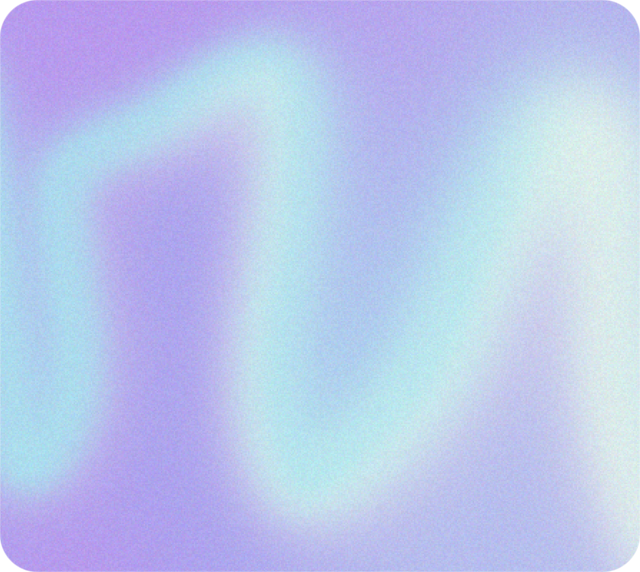
Reproduce this background procedurally as a WebGL 2 fragment shader.

```glsl
#version 300 es
precision highp float;

uniform vec2 u_resolution;
out vec4 fragColor;

// Lengths are in canvas heights
const float CORNER_RADIUS = 0.066;
const float GRAIN_CELLS = 400.0;
const float GRAIN_STRENGTH = 0.075;
const int STEPS = 6;

// Glow widths at the left and right of the canvas
const vec2 OUTER_WIDTH = vec2(0.045, 0.115);
const vec2 OUTER_HALO = vec2(0.075, 0.20);
const vec2 INNER_WIDTH = vec2(0.058, 0.080);
const vec2 INNER_HALO = vec2(0.10, 0.13);

const vec3 PAPER = vec3(1.0);
const vec3 VIOLET = vec3(0.72, 0.60, 0.93);
const vec3 PERIWINKLE = vec3(0.71, 0.69, 0.93);
const vec3 BLUE = vec3(0.67, 0.80, 0.93);
const vec3 SKY = vec3(0.68, 0.82, 0.93);
const vec3 LAVENDER = vec3(0.67, 0.64, 0.93);
const vec3 HAZE = vec3(0.71, 0.74, 0.93);
const vec3 PINK = vec3(0.77, 0.67, 0.92);
const vec3 PALE_PINK = vec3(0.82, 0.80, 0.92);
const vec3 CYAN = vec3(0.67, 0.87, 0.93);
const vec3 AQUA = vec3(0.74, 0.92, 0.93);
const vec3 CREAM = vec3(0.87, 0.94, 0.92);

// Control points of the ribbon, from left to right
const int COUNT = 23;
const vec2 RIBBON[COUNT] = vec2[](
  vec2(-0.066, 0.91), vec2(-0.022, 0.64), vec2(0.003, 0.37), vec2(0.032, 0.176),
  vec2(0.109, 0.242), vec2(0.138, 0.373), vec2(0.105, 0.65), vec2(0.138, 0.723),
  vec2(0.262, 0.781), vec2(0.364, 0.851), vec2(0.469, 0.886), vec2(0.506, 0.825),
  vec2(0.503, 0.636), vec2(0.469, 0.388), vec2(0.478, 0.242), vec2(0.532, 0.14),
  vec2(0.641, 0.206), vec2(0.773, 0.359), vec2(0.865, 0.57), vec2(1.013, 0.796),
  vec2(1.064, 0.592), vec2(1.079, 0.3), vec2(1.166, 0.009));

vec2 spline(int i, float t) {
  vec2 a = RIBBON[max(i - 1, 0)], b = RIBBON[i];
  vec2 c = RIBBON[i + 1], d = RIBBON[min(i + 2, COUNT - 1)];
  return b + 0.5 * t * (c - a + t * (2.0 * a - 5.0 * b + 4.0 * c - d
       + t * (3.0 * (b - c) + d - a)));
}

float segmentDistance(vec2 p, vec2 a, vec2 b) {
  vec2 ab = b - a;
  return length(p - a - ab * clamp(dot(p - a, ab) / dot(ab, ab), 0.0, 1.0));
}

// Glow integrated along the ribbon, one channel per width;
// signedDistance is positive below the ribbon
vec4 ribbonGlow(vec2 p, vec4 widths, out float signedDistance) {
  vec4 glow = vec4(0.0);
  float nearest = 10.0, side = -1.0;
  vec2 a = RIBBON[0];
  for (int i = 0; i < COUNT - 1; i++) {
    for (int j = 1; j <= STEPS; j++) {
      vec2 b = spline(i, float(j) / float(STEPS));
      vec2 toMiddle = p - 0.5 * (a + b);
      glow += length(b - a) * exp(-dot(toMiddle, toMiddle) / (widths * widths));
      nearest = min(nearest, segmentDistance(p, a, b));
      if ((a.x > p.x) != (b.x > p.x)
          && mix(a.y, b.y, (p.x - a.x) / (b.x - a.x)) > p.y) side = -side;
      a = b;
    }
  }
  signedDistance = side * nearest;
  glow /= widths * sqrt(3.14159);
  return 1.0 - exp(-glow * (1.0 + glow));
}

vec3 hash3(vec2 cell) {
  vec3 q = fract(cell.xyx * vec3(0.1031, 0.1030, 0.0973));
  q += dot(q, q.yxz + 33.33);
  return fract((q.xxy + q.yzz) * q.zyx);
}

vec3 grain(vec2 p) {
  vec2 cell = floor(p), f = smoothstep(0.0, 1.0, fract(p));
  vec3 low = mix(hash3(cell), hash3(cell + vec2(1, 0)), f.x);
  vec3 high = mix(hash3(cell + vec2(0, 1)), hash3(cell + 1.0), f.x);
  return mix(low, high, f.y) - 0.5;
}

void main() {
  vec2 p = gl_FragCoord.xy / u_resolution.y;
  vec2 size = vec2(u_resolution.x / u_resolution.y, 1.0);
  float across = smoothstep(0.3, 0.9, p.x);

  vec4 widths = vec4(mix(OUTER_WIDTH.x, OUTER_WIDTH.y, across),
                     mix(OUTER_HALO.x, OUTER_HALO.y, across),
                     mix(INNER_WIDTH.x, INNER_WIDTH.y, across),
                     mix(INNER_HALO.x, INNER_HALO.y, across));
  float signedDistance;
  vec4 glow = ribbonGlow(p, widths, signedDistance);
  float inside = smoothstep(-0.025, 0.03, signedDistance);

  // Fields above and below the ribbon
  vec3 outer = mix(VIOLET, PERIWINKLE, smoothstep(0.3, 1.1, p.x));
  outer = mix(outer, BLUE, 1.0 - smoothstep(0.15, 0.95, p.y));
  outer = mix(outer, SKY, 0.65 * glow.y);
  vec3 inner = mix(LAVENDER, HAZE, smoothstep(0.3, 0.8, p.x));
  vec2 toCorner = p - vec2(0.12, -0.03);
  inner = mix(inner, VIOLET, 0.9 * exp(-dot(toCorner, toCorner) / 0.03));
  inner = mix(inner, mix(PINK, PALE_PINK, smoothstep(0.18, 0.42, p.x)), 0.9 * glow.w);

  // Bright ribbon, paler on its lower side
  vec3 ridge = mix(CYAN, AQUA, smoothstep(0.1, 0.75, p.x));
  ridge = mix(ridge, CREAM, smoothstep(0.8, 1.08, p.x));
  ridge = mix(ridge, CREAM, 0.3 * inside * smoothstep(0.1, 0.5, p.x));
  vec3 color = mix(mix(outer, inner, inside), ridge, mix(glow.x, glow.z, inside));
  color += GRAIN_STRENGTH * grain(p * GRAIN_CELLS);

  // Rounded card
  vec2 q = abs(p - 0.5 * size) - 0.5 * size + CORNER_RADIUS;
  float card = length(max(q, 0.0)) - CORNER_RADIUS;
  float pixel = 1.0 / u_resolution.y;
  fragColor = vec4(mix(color, PAPER, smoothstep(-pixel, pixel, card)), 1.0);
}
```
